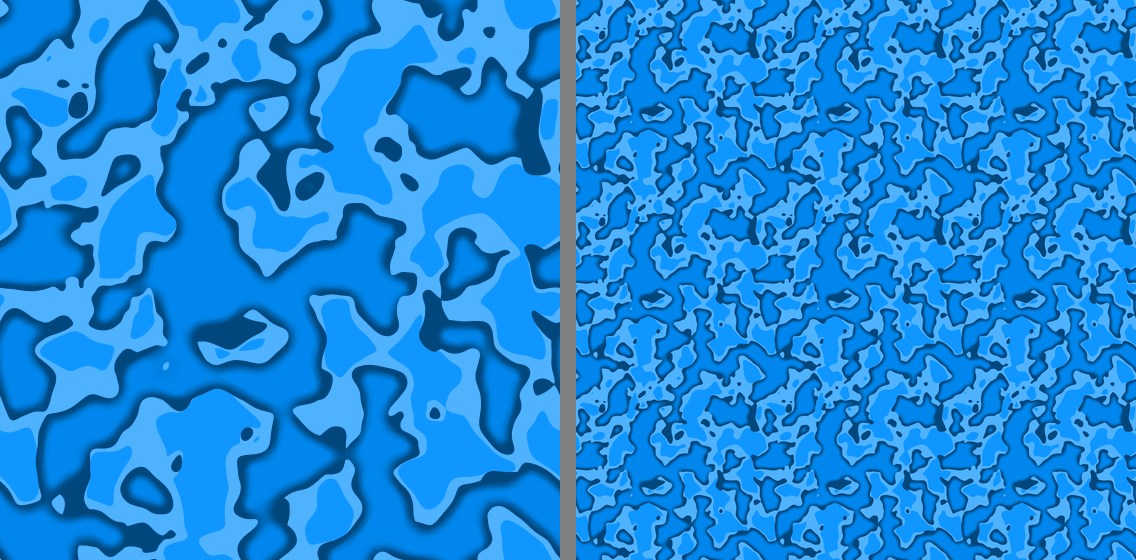
Left: one tile. Right: repeated 3 by 3.
This texture is drawn by a WebGL 1 fragment shader. Its source:

```glsl
precision highp float;

// Blue camouflage: crisp two-tone islands over a flat base, each island
// casting a soft dark halo. Islands are thresholds of wrapping gradient noise;
// the halo is the island mask averaged over a small disc. Tiles on all sides.

uniform vec2 u_resolution;

const vec3 BASE_BLUE   = vec3(0.00, 0.525, 0.925);
const vec3 SHADOW_BLUE = vec3(0.00, 0.28, 0.49);
const vec3 RIM_BLUE    = vec3(0.31, 0.70, 1.00);
const vec3 CORE_BLUE   = vec3(0.06, 0.59, 1.00);

const float BROAD_CELLS  = 7.0;    // whole repeats across the tile
const float MEDIUM_CELLS = 14.0;
const float RAGGED_CELLS = 29.0;
const float PATCH_CELLS  = 5.0;    // where outlines turn ragged
const float CORE_CELLS   = 9.0;
const float HOLE_CELLS   = 11.0;
const float MEDIUM_GAIN  = 0.56;
const float RAGGED_GAIN  = 0.42;
const float CORE_GAIN    = 0.50;
const float HOLE_GAIN    = 0.75;
const float LAND_BIAS    = 0.02;   // raises the share of island
const float CORE_LEVEL   = 0.21;   // height where the core tone starts
const float HALO_RADIUS  = 0.027;
const float HALO_FULL    = 0.41;   // coverage that gives full shadow
const float HALO_SOFT    = 0.05;   // height softness of each halo tap
const int   HALO_TAPS    = 28;
const float GOLDEN_ANGLE = 2.39996;
const float TAU          = 6.28318;

float hash(vec2 cell) {
  return fract(sin(dot(cell, vec2(127.1, 311.7))) * 43758.5453);
}

// Ramp of a random unit gradient, anchored at a wrapped lattice corner.
float cornerRamp(vec2 corner, vec2 offset, float cells, float seed) {
  float angle = TAU * hash(mod(corner, cells) + seed * 19.37);
  return dot(vec2(cos(angle), sin(angle)), offset);
}

// Gradient noise that repeats once per unit square.
float noise(vec2 p, float cells, float seed) {
  vec2 q = p * cells;
  vec2 cell = floor(q);
  vec2 f = q - cell;
  vec2 fade = f * f * f * (f * (f * 6.0 - 15.0) + 10.0);
  vec2 right = vec2(1.0, 0.0);
  vec2 up = vec2(0.0, 1.0);
  float low = mix(cornerRamp(cell, f, cells, seed),
                  cornerRamp(cell + right, f - right, cells, seed), fade.x);
  float high = mix(cornerRamp(cell + up, f - up, cells, seed),
                   cornerRamp(cell + 1.0, f - 1.0, cells, seed), fade.x);
  return mix(low, high, fade.y);
}

float broadHeight(vec2 p) {
  return noise(p, BROAD_CELLS, 1.0)
       + MEDIUM_GAIN * noise(p, MEDIUM_CELLS, 2.0) + LAND_BIAS;
}

// Signed fields, positive inside: x = island, y = core tone.
vec2 islandFields(vec2 p) {
  float height = broadHeight(p);
  float raggedness = smoothstep(0.05, 0.40, noise(p, PATCH_CELLS, 3.0));
  float ragged = RAGGED_GAIN * raggedness * noise(p, RAGGED_CELLS, 4.0);
  float hole = HOLE_GAIN * smoothstep(0.25, 0.55, noise(p, HOLE_CELLS, 6.0));
  float core = height + CORE_GAIN * noise(p, CORE_CELLS, 5.0)
             + 0.7 * ragged - 0.5 * hole - CORE_LEVEL;
  return vec2(height + ragged - hole, core);
}

// Share of the surrounding disc that is island, sampled along a spiral.
float haloCoverage(vec2 p) {
  float total = 0.0;
  for (int i = 0; i < HALO_TAPS; i++) {
    float n = float(i);
    float radius = HALO_RADIUS * sqrt((n + 0.5) / float(HALO_TAPS));
    float angle = n * GOLDEN_ANGLE;
    vec2 tap = p + radius * vec2(cos(angle), sin(angle));
    total += smoothstep(-HALO_SOFT, HALO_SOFT, broadHeight(tap));
  }
  return total / float(HALO_TAPS);
}

void main() {
  vec2 p = gl_FragCoord.xy / u_resolution;
  vec2 pixel = 1.0 / u_resolution;

  // Edge coverage from each field's change over one pixel.
  vec2 fields = islandFields(p);
  vec2 dx = islandFields(p + vec2(pixel.x, 0.0)) - fields;
  vec2 dy = islandFields(p + vec2(0.0, pixel.y)) - fields;
  vec2 slope = sqrt(dx * dx + dy * dy) + 1e-5;
  vec2 cover = clamp(fields / slope + 0.5, 0.0, 1.0);

  // Base with halo below, islands on top.
  float shadow = smoothstep(0.01, HALO_FULL, haloCoverage(p));
  vec3 ground = mix(BASE_BLUE, SHADOW_BLUE, shadow);
  vec3 island = mix(RIM_BLUE, CORE_BLUE, cover.y);
  gl_FragColor = vec4(mix(ground, island, cover.x), 1.0);
}
```
